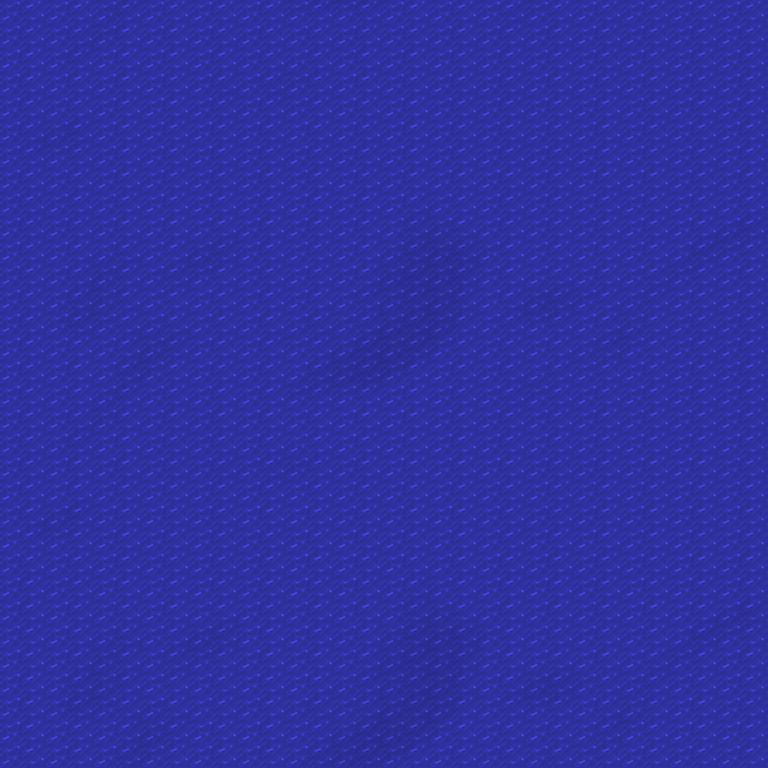
Give the GLSL for this texture, as a Shadertoy shader.

```glsl
const float TAU = 6.2831853;

float hash(vec2 p) {
    vec3 h = fract(p.xyx * vec3(0.1031, 0.1030, 0.0973));
    h += dot(h, h.yzx + 33.33);
    return fract((h.x + h.y) * h.z);
}

// Dot product with the gradient of a lattice corner that wraps at the period
float corner(vec2 cell, vec2 offset, vec2 period) {
    float angle = TAU * hash(mod(cell, period) + 7.0);
    return dot(vec2(cos(angle), sin(angle)), offset);
}

float gradientNoise(vec2 p, vec2 period) {
    vec2 i = floor(p), f = fract(p);
    vec2 u = f * f * f * (f * (f * 6.0 - 15.0) + 10.0);
    vec2 e = vec2(1.0, 0.0);
    float low = mix(corner(i, f, period), corner(i + e.xy, f - e.xy, period), u.x);
    float high = mix(corner(i + e.yx, f - e.yx, period), corner(i + e.xx, f - e.xx, period), u.x);
    return mix(low, high, u.y);
}

float capsule(vec2 p, vec2 halfAxis, float radius) {
    float t = clamp(dot(p, halfAxis) / dot(halfAxis, halfAxis), -1.0, 1.0);
    return length(p - t * halfAxis) - radius;
}

void mainImage(out vec4 fragColor, in vec2 fragCoord) {
    vec2 uv = fragCoord / iResolution.xy;

    // 32 by 32 cells, each column raised by half a cell
    vec2 grid = uv * 32.0;
    float slant = grid.y - 0.5 * grid.x;
    vec2 cell = vec2(grid.x, grid.y - 0.5 * floor(grid.x));
    vec2 id = vec2(floor(cell.x), mod(floor(cell.y), 32.0));
    vec2 local = fract(cell) * 24.0;

    // Woven ground: slanted ribs and grain shared by all cells
    float rib = 0.5 + 0.5 * sin(TAU * 2.0 * slant);
    float grain = gradientNoise(vec2(grid.x * 4.0, slant * 7.0), vec2(4.0, 7.0));
    float thread = sin(TAU * uv.x * 128.0) * sin(TAU * uv.y * 128.0);
    float tone = clamp(0.22 + 0.3 * rib + 0.9 * grain + 0.18 * thread, 0.0, 1.0);
    vec3 color = mix(vec3(0.17, 0.18, 0.58), vec3(0.208, 0.21, 0.69), tone);

    // Raised stitches: a long and a short tilted dash, each followed by a dot
    float soft = 540.0 / iResolution.y;
    float light = 0.0;
    for (float i = 0.0; i < 2.0; i++) {
        vec2 p = local - vec2(6.0 + 3.5 * i, 6.0 + 11.5 * i);
        float dash = capsule(p, vec2(2.4, 0.95) * (1.0 - 0.45 * i), 0.9);
        float knot = length(p - vec2(9.0, 3.5)) - 1.0 - 0.35 * i;
        light = max(light, (1.0 - 0.25 * i) * (1.0 - smoothstep(-soft, soft, dash)));
        light = max(light, (0.75 + 0.2 * i) * (1.0 - smoothstep(-soft, soft, knot)));
    }
    light *= 0.85 + 0.15 * hash(id);
    color = mix(color, vec3(0.27, 0.28, 0.9), light);

    // Soft slanted creases
    float lean = 2.0 * uv.y - uv.x;
    float crease = gradientNoise(vec2(uv.x, lean) * 3.0, vec2(3.0))
                 + 0.6 * gradientNoise(vec2(uv.x, lean) * 7.0 + 0.5, vec2(7.0));
    color *= 1.0 - 0.065 * smoothstep(0.12, 0.6, crease);

    fragColor = vec4(color, 1.0);
}
```
